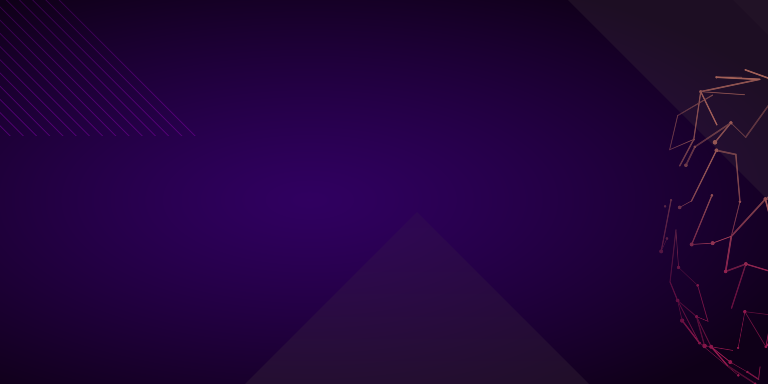
A WebGL 2 fragment shader for this background:

```glsl
#version 300 es
precision highp float;
// Violet glow on a dark ground with translucent 45-degree panels, a hatched
// corner of thin lines, and a dotted wire globe cut off by the right side.
// The globe is a jittered latitude/longitude lattice projected to the plane.
uniform vec2 u_resolution;
out vec4 fragColor;

const vec3 GLOW = vec3(0.188, 0.0, 0.375);
const vec3 DARK = vec3(0.06, 0.0, 0.095);
const vec3 PANEL = vec3(0.25, 0.19, 0.24);
const vec3 HATCH = vec3(0.42, 0.0, 0.56);
const vec3 CRIMSON = vec3(0.72, 0.12, 0.36);
const vec3 COPPER = vec3(0.74, 0.44, 0.38);
const vec2 GLOBE_CENTER = vec2(2.12, 0.37);
const float GLOBE_RADIUS = 0.40;

float hash(vec2 p) {
    vec3 q = fract(p.xyx * vec3(0.1031, 0.1030, 0.0973));
    q += dot(q, q.yzx + 33.33);
    return fract((q.x + q.y) * q.z);
}

// Coverage of a shape from its signed distance, softened over one pixel
float cover(float d, float pixel) {
    return 1.0 - smoothstep(-0.5 * pixel, 0.5 * pixel, d);
}

float segmentDistance(vec2 p, vec2 a, vec2 b) {
    vec2 ab = b - a;
    float along = clamp(dot(p - a, ab) / max(dot(ab, ab), 1e-6), 0.0, 1.0);
    return length(p - a - ab * along);
}

vec3 background(vec2 p) {
    float t = length((p - vec2(0.807, 0.479)) / vec2(1.4, 0.62));
    return mix(GLOW, DARK, pow(min(t, 1.0), 1.25));
}

// Parallel diagonals, clipped below and on the right
float hatch(vec2 p, float pixel) {
    const float spacing = 0.0344;
    float offset = (1.154 - p.x - p.y) / spacing;
    float d = abs(fract(offset + 0.5) - 0.5) * spacing * 0.7071;
    float clip = cover(0.646 - p.y, pixel) * step(-0.5, offset);
    return cover(d - 0.0013, pixel) * clip;
}

// Lattice node on the sphere; upper nodes drift loose from the surface
vec2 globeNode(vec2 id) {
    vec2 jitter = vec2(hash(id + 3.7), hash(id + 19.1)) - 0.5;
    vec2 angle = vec2(-1.5, -1.2) + (id + 0.8 * jitter) * vec2(0.2, 0.24);
    float lift = 1.0 + 0.32 * smoothstep(0.2, 0.9, angle.y) * hash(id + 41.3);
    return GLOBE_CENTER + GLOBE_RADIUS * lift
        * vec2(cos(angle.y) * sin(angle.x), sin(angle.y));
}

// A link is kept at random, with its own width and strength
float link(vec2 p, vec2 a, vec2 b, float seed, float pixel) {
    float keep = step(0.64, seed);
    float width = mix(0.0008, 0.0024, fract(seed * 17.0));
    float strength = mix(0.35, 0.85, fract(seed * 31.0));
    return keep * strength * cover(segmentDistance(p, a, b) - width, pixel);
}

float globe(vec2 p, float pixel) {
    float ink = 0.0;
    for (int row = 0; row < 10; row++) {
        for (int col = 0; col < 8; col++) {
            vec2 id = vec2(col, row);
            vec2 node = globeNode(id);
            float seed = hash(id + 7.3);
            ink = max(ink, link(p, node, globeNode(id + vec2(1, 0)), seed, pixel));
            ink = max(ink, link(p, node, globeNode(id + vec2(0, 1)), hash(id + 53.9), pixel));
            ink = max(ink, link(p, node, globeNode(id + 1.0), hash(id + 71.7) * 0.9, pixel));
            float dotRadius = mix(0.002, 0.006, seed * seed);
            float shown = 0.75 * step(0.45, seed);
            ink = max(ink, shown * cover(length(p - node) - dotRadius, pixel));
        }
    }
    return ink;
}

void main() {
    float pixel = 1.0 / u_resolution.y;
    vec2 p = gl_FragCoord.xy * pixel;
    p.x += 2.0 - u_resolution.x * pixel;
    vec3 color = background(p);

    // Triangle rising from the bottom
    float peak = (abs(p.x - 1.086) + p.y - 0.448) * 0.7071;
    float peakAlpha = mix(0.30, 0.14, clamp(p.y / 0.448, 0.0, 1.0));
    color = mix(color, PANEL, peakAlpha * cover(peak, pixel));

    // Two stacked panels in the upper right
    float diagonal = p.x + p.y;
    color = mix(color, PANEL, 0.28 * cover((2.479 - diagonal) * 0.7071, pixel));
    color = mix(color, PANEL, 0.12 * cover((2.909 - diagonal) * 0.7071, pixel));

    // Hatched corner
    float hatchFade = mix(0.62, 0.38, smoothstep(0.65, 1.0, p.y));
    color = mix(color, HATCH, hatchFade * hatch(p, pixel));

    // Globe, crimson below and copper above, fainter toward its left rim
    if (p.x > 1.55 && p.y < 0.95) {
        vec3 wire = mix(CRIMSON, COPPER, smoothstep(0.2, 0.55, p.y));
        float rimFade = mix(0.45, 1.0, smoothstep(1.7, 1.88, p.x));
        color = mix(color, wire, rimFade * globe(p, pixel));
    }
    fragColor = vec4(color, 1.0);
}
```
